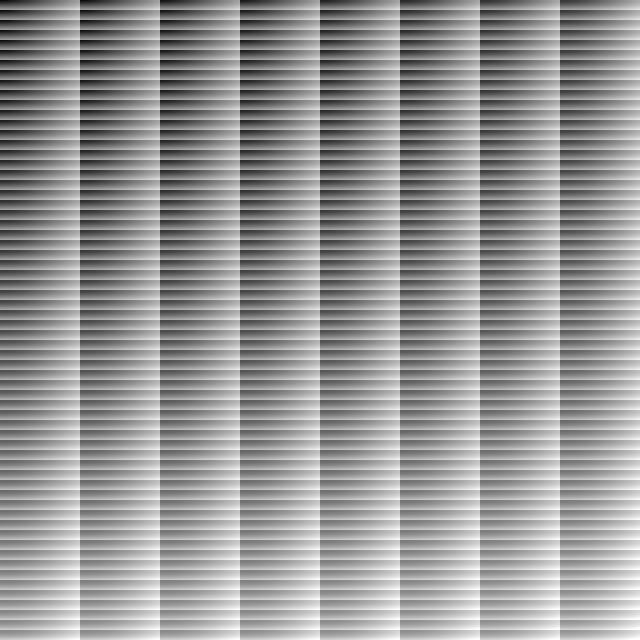
Write a Shadertoy shader that draws this pattern.

```glsl
// Rising ramp that wraps at whole numbers, with the jump box-filtered over one pixel
float sawtooth(float t, float pixelWidth) {
    float ramp = fract(t);
    float pastJump = clamp((ramp - 1.0) / pixelWidth + 0.5, 0.0, 1.0);
    float beforeJump = clamp(0.5 - ramp / pixelWidth, 0.0, 1.0);
    return ramp - pastJump + beforeJump;
}

void mainImage(out vec4 fragColor, in vec2 fragCoord) {
    // Position from the top left corner, 0 to 1 on both axes
    vec2 pos = fragCoord / iResolution.xy;
    pos.y = 1.0 - pos.y;

    // Wide columns brighten rightward, thin slats brighten downward
    float column = sawtooth(pos.x * 8.0, 8.0 / iResolution.x);
    float slat = sawtooth(pos.y * 64.0, 64.0 / iResolution.y);

    // Weighted distance from black, with a slow drift over the whole canvas
    vec4 ramps = vec4(column, slat, pos.y, pos.x);
    float shade = sqrt(dot(ramps * ramps, vec4(0.40, 0.38, 0.29, 0.06)));

    fragColor = vec4(vec3(min(shade, 1.0)), 1.0);
}
```
